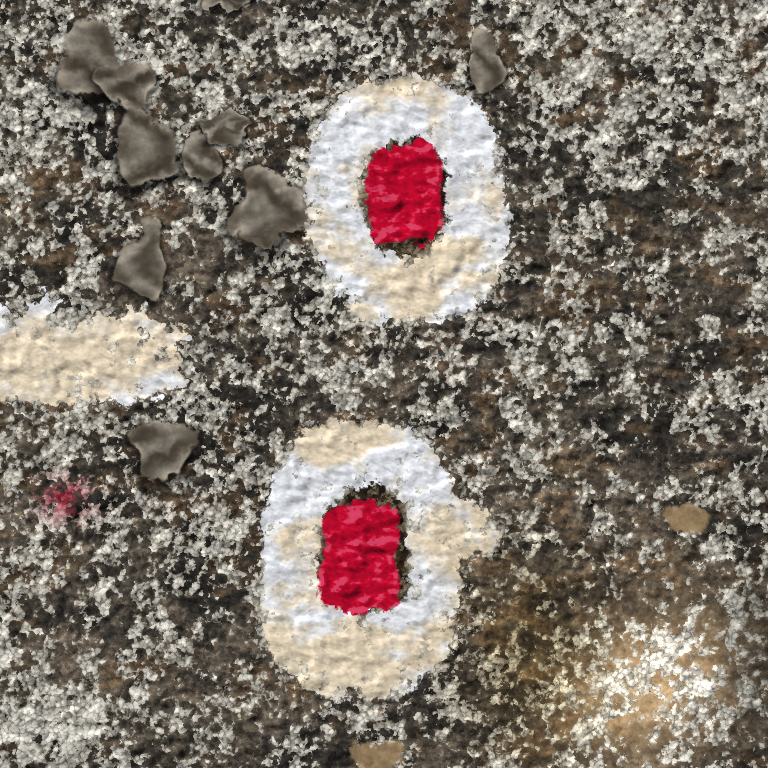
A WebGL 2 fragment shader for this texture:

```glsl
#version 300 es
precision highp float;
// Weathered rock crusted with pale lichen, carrying two white painted rings with
// red centres. Cellular noise gives grain, relief and ragged edges; ovals and
// rounded boxes place the paint, and soft spots steer lichen growth and light.
uniform vec2 u_resolution;
out vec4 fragColor;

const vec3 ROCK_DARK = vec3(.16, .155, .145), ROCK_BROWN = vec3(.4, .36, .31);
const vec3 OCHRE = vec3(.47, .36, .25), SUN = vec3(.82, .68, .5);
const vec3 LICHEN_GREY = vec3(.42, .4, .36), LICHEN_PALE = vec3(.81, .8, .76);
const vec3 PAINT_WHITE = vec3(.86, .87, .89), PAINT_CREAM = vec3(.85, .79, .69);
const vec3 RED = vec3(.75, .05, .18), PINK = vec3(.8, .34, .45);

// Leafy lichens: centre and radii
const vec4 LEAVES[10] = vec4[10](
  vec4(.115, .918, .043, .053), vec4(.16, .893, .043, .035),
  vec4(.185, .806, .043, .05), vec4(.262, .796, .026, .033),
  vec4(.295, .833, .03, .02), vec4(.352, .727, .053, .048),
  vec4(.188, .656, .036, .048), vec4(.207, .418, .043, .043),
  vec4(.631, .916, .023, .044), vec4(.293, .994, .03, .016));

// Crust growth: centre, radius, strength
const vec4 GROWTH[12] = vec4[12](
  vec4(.12, .82, .27, .2), vec4(.9, .98, .18, .2), vec4(.77, .83, .13, .1),
  vec4(.06, .05, .11, .3), vec4(.3, .27, .08, .2), vec4(.2, .15, .12, -.14),
  vec4(.84, .65, .09, -.12), vec4(.86, .12, .11, .16), vec4(.07, .42, .07, .22),
  vec4(.68, .76, .07, -.2), vec4(.76, .28, .13, -.2), vec4(.24, .63, .09, -.18));

// Cream stains in the paint
const vec2 CREAM[5] = vec2[5](vec2(.45, .43), vec2(.48, .88), vec2(.62, .66), vec2(.07, .52), vec2(.5, .13));

vec2 hash2(vec2 c) {
  vec3 q = fract(c.xyx * vec3(.1031, .103, .0973));
  q += dot(q, q.yzx + 33.33);
  return fract((q.xx + q.yz) * q.zy);
}

// Cellular noise: nearest distance, blended value, nearest cell value
vec3 cells(vec2 p) {
  vec2 base = floor(p);
  float nearest = 9., id = 0., sum = 0., weight = 0.;
  for (int i = 0; i < 9; i++) {
    vec2 cell = base + vec2(i % 3 - 1, i / 3 - 1), h = hash2(cell + 50.), d = cell + h - p;
    float v = fract(h.x * 17.3 + h.y * 31.7), w = exp(-7. * dot(d, d));
    sum += v * w;
    weight += w;
    if (length(d) < nearest) { nearest = length(d); id = v; }
  }
  return vec3(nearest, sum / weight, id);
}

float layered(vec2 p) {
  float sum = 0., amp = .54;
  for (int i = 0; i < 3; i++) {
    sum += amp * cells(p).y;
    p = mat2(1.8, 1.4, -1.4, 1.8) * p + 9.7;
    amp *= .56;
  }
  return sum;
}

float spot(vec2 p, vec2 c, vec2 r) { vec2 q = (p - c) / r; return exp(-dot(q, q)); }

vec2 turn(vec2 p, float a) { return mat2(cos(a), sin(a), -sin(a), cos(a)) * p; }

float oval(vec2 p, vec2 c, vec2 r, float tilt) {
  vec2 q = pow(abs(turn(p - c, tilt)) / r, vec2(2.4));
  return (pow(q.x + q.y, 1. / 2.4) - 1.) * min(r.x, r.y);
}

float slab(vec2 p, vec2 c, vec2 r, float tilt) {
  vec2 q = abs(turn(p - c, tilt)) - r + .025;
  return length(max(q, 0.)) + min(max(q.x, q.y), 0.) - .025;
}

float cover(float d, float soft) { return 1. - smoothstep(-soft, soft, d); }

void main() {
  vec2 p = gl_FragCoord.xy / u_resolution, rp = p * vec2(42, 62);
  float soft = max(.0015, .8 / u_resolution.y);
  float broad = layered(p * vec2(9, 15)), clump = layered(p * 32.), fine = layered(p * 95. + 3.);
  float relief = layered(rp) - layered(rp + vec2(-.25, .4));
  vec3 grain = cells(p * 180. + fine * 1.5);
  vec2 w = p + (vec2(broad, clump) - .5) * .03;
  float rag = (fine - .5) * .025;

  // Rock with ochre stains and warm sunlit ground
  vec3 col = mix(ROCK_DARK, ROCK_BROWN, smoothstep(.25, .75, broad * .5 + fine * .5));
  col = mix(col, OCHRE, .4 * smoothstep(.56, .75, layered(p * vec2(18, 30) + 40.)));
  col *= .78 + .44 * grain.z + relief;
  float sun = spot(turn(p - vec2(.85, .11), -.5), vec2(0), vec2(.15, .1));
  col = mix(col, SUN * (.65 + .6 * fine), .75 * sun);

  // Crust lichen in grainy clumps
  float growth = -.07 + (clump - .5) * 1.05 + (fine - .5) * 1.1 + (grain.y - .5) * .35;
  for (int i = 0; i < 12; i++) growth += GROWTH[i].w * spot(p, GROWTH[i].xy, GROWTH[i].zz);
  vec3 lichen = mix(LICHEN_GREY, LICHEN_PALE, clamp(grain.z * .6 + growth * 1.1 + .05, 0., 1.));
  lichen *= 1.08 - .35 * smoothstep(.3, .85, grain.x) + relief * .7;
  col = mix(col, lichen, smoothstep(-.07, .1, growth) * .92);

  // Leafy lichens with ruffled folds and a shadow below
  for (int i = 0; i < 10; i++) {
    vec2 q = (w - LEAVES[i].xy) / LEAVES[i].zw;
    float phase = float(i) * 2.3, a = atan(q.y, q.x);
    float edge = length(q) - .95 + .13 * sin(3. * a + phase) + .08 * sin(5. * a - phase);
    float fold = .5 + .5 * sin(q.x * 3.5 + phase + 3. * sin(q.y * 2.6 + phase));
    vec3 skin = mix(vec3(.28, .25, .21), vec3(.58, .55, .5), fold * .8 + broad * .2);
    skin *= .88 + .25 * smoothstep(-.35, 0., edge);
    col *= 1. - .55 * cover(edge - .12 + q.y * .15, .2);
    col = mix(col, skin * (.9 + .25 * fine + relief * .3), cover(edge, .06));
  }

  // Tan pebble and dry leaf
  float pebble = min(oval(w, vec2(.492, .018), vec2(.038, .021), 0.), oval(w, vec2(.895, .327), vec2(.022, .017), .5));
  col = mix(col, vec3(.57, .48, .36) * (.8 + .4 * fine), cover(pebble + rag * .4, soft * 2.));

  // White paint: two rings and a worn patch at the left
  float holeTop = oval(w, vec2(.527, .741), vec2(.056, .077), -.08);
  float holeLow = oval(w, vec2(.475, .287), vec2(.058, .082), .05);
  float ringTop = oval(w, vec2(.529, .738), vec2(.129, .16), -.13);
  float ringLow = min(oval(w, vec2(.47, .272), vec2(.134, .178), 0.), oval(w, vec2(.588, .315), vec2(.06, .038), .2));
  float worn = oval(w, vec2(.045, .537), vec2(.19, .058), .05) + (clump - .5) * .05;
  float paint = min(min(max(ringTop, -holeTop), max(ringLow, -holeLow)), worn) + rag;
  float chips = smoothstep(.62, .7, fine * .6 + clump * .4) * smoothstep(-.05, 0., paint);
  float stain = broad + (clump - .5) * .4 - .04;
  for (int i = 0; i < 5; i++) stain += .17 * spot(p, CREAM[i], vec2(.11, .045));
  vec3 coat = mix(PAINT_WHITE, PAINT_CREAM, smoothstep(.38, .72, stain));
  coat *= 1. + relief * .55 + (fine - .5) * .12;
  col *= mix(vec3(1), vec3(.6, .54, .46), cover(min(holeTop, holeLow), .008));
  col = mix(col, coat, cover(paint, soft * 2.) * (1. - .8 * chips));

  // Glossy red centres and stray flecks
  float red = min(slab(w, vec2(.526, .746), vec2(.046, .064), -.08), slab(w, vec2(.469, .276), vec2(.046, .071), .1));
  float gloss = smoothstep(.08, .26, relief + (clump - .5) * .25);
  col = mix(col, mix(RED * (.95 + relief * .8), PINK, gloss * .7), cover(red + rag * .5, soft * 1.5));
  float fleck = spot(p, vec2(.085, .35), vec2(.032, .025)) * smoothstep(.42, .58, fine);
  col = mix(col, RED * .8, fleck * .6);

  // Dappled light at the lower right
  col *= 1. + .3 * sun - .35 * spot(p, vec2(.98, .15), vec2(.05, .12));
  col *= mix(vec3(1), vec3(.85, .78, .6), .7 * spot(p, vec2(.69, .15), vec2(.09, .12)));
  fragColor = vec4(clamp(col, 0., 1.), 1);
}
```
